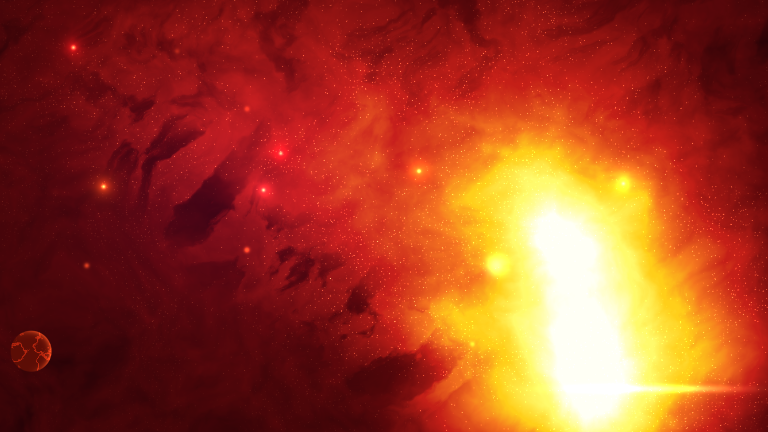
Write a Shadertoy shader that draws this background.

```glsl
// A fiery nebula: two white-hot suns, torn dark clouds, star dust and a small lava planet.
// Soft blobs and warped noise add up to one heat field, which a colour ramp turns into light.
// Stars, flares and the planet are laid over it; lengths are in canvas heights.

float hash(vec2 p) {
    vec3 q = fract(vec3(p.xyx) * 0.1031);
    q += dot(q, q.yzx + 33.33);
    return fract((q.x + q.y) * q.z);
}

float noise(vec2 p) {
    vec2 i = floor(p), f = fract(p);
    f = f * f * (3.0 - 2.0 * f);
    return mix(mix(hash(i), hash(i + vec2(1, 0)), f.x),
               mix(hash(i + vec2(0, 1)), hash(i + vec2(1, 1)), f.x), f.y);
}

float fbm(vec2 p) {
    float sum = 0.0, amp = 0.5;
    for (int i = 0; i < 6; i++) {
        sum += amp * noise(p);
        p = mat2(1.6, 1.2, -1.2, 1.6) * p + 7.3;
        amp *= 0.5;
    }
    return sum;
}

float blob(vec2 p, vec2 center, vec2 radii) {
    vec2 d = (p - center) / radii;
    return exp(-dot(d, d));
}

float segmentDistance(vec2 p, vec2 a, vec2 b) {
    vec2 ab = b - a;
    return length(p - a - ab * clamp(dot(p - a, ab) / dot(ab, ab), 0.0, 1.0));
}

// Heat to colour: near-black red, crimson, orange, yellow, white
vec3 heatColor(float h) {
    vec3 c = mix(vec3(0.13, 0.005, 0.02), vec3(0.37, 0.03, 0.04), clamp(h / 0.20, 0.0, 1.0));
    c = mix(c, vec3(0.77, 0.12, 0.09), clamp((h - 0.20) / 0.19, 0.0, 1.0));
    c = mix(c, vec3(0.96, 0.46, 0.12), clamp((h - 0.40) / 0.17, 0.0, 1.0));
    c = mix(c, vec3(1.0, 0.81, 0.10), clamp((h - 0.57) / 0.12, 0.0, 1.0));
    c = mix(c, vec3(1.0, 0.98, 0.42), clamp((h - 0.70) / 0.14, 0.0, 1.0));
    return mix(c, vec3(1.0, 1.0, 0.96), clamp((h - 0.86) / 0.20, 0.0, 1.0));
}

float nebulaHeat(vec2 p) {
    // Broad glows
    float h = 0.07 + 0.27 * blob(p, vec2(0.82, 0.66), vec2(0.56, 0.43));
    h += 0.12 * blob(p, vec2(0.32, 0.82), vec2(0.36, 0.26));
    h += 0.32 * blob(p, vec2(1.36, 0.37), vec2(0.43, 0.54));
    h += 0.27 * blob(p, vec2(1.38, 0.22), vec2(0.33, 0.36));
    h += 0.07 * blob(p, vec2(1.00, 0.48), vec2(0.22, 0.25));
    // Brighter patches around the suns
    h += 0.15 * blob(p, vec2(1.03, 0.25), vec2(0.14, 0.08));
    h += 0.14 * blob(p, vec2(1.12, 0.06), vec2(0.17, 0.12));
    h += 0.13 * blob(p, vec2(1.21, 0.63), vec2(0.11, 0.09));
    h += 0.16 * blob(p, vec2(1.48, 0.535), vec2(0.08, 0.08));
    h += 0.17 * blob(p, vec2(1.67, 0.17), vec2(0.11, 0.12));
    // Wisps and fine mottling
    vec2 warp = vec2(fbm(p * 4.0), fbm(p * 4.0 + 19.0)) - 0.5;
    float wisps = fbm(p * 6.0 + warp * 1.5) - 0.49;
    float mottle = fbm(p * 28.0 + warp * 6.0) - 0.49;
    h += wisps * (0.11 + 0.16 * smoothstep(0.2, 0.6, h)) + mottle * 0.09;
    // Torn clouds, stretched along a falling diagonal, and thin veils above
    float clouds = fbm(mat2(9.0, 10.0, 6.0, -13.0) * p * vec2(1.0, 1.2) + warp * 4.0 + 31.0);
    float band = segmentDistance(p + warp * 0.12, vec2(0.32, 0.68), vec2(0.98, 0.13));
    h -= 0.15 * exp(-band * band * 100.0) * smoothstep(0.42, 0.60, clouds + mottle * 0.25);
    h -= 0.06 * smoothstep(0.50, 0.72, clouds + mottle * 0.2) * smoothstep(0.45, 0.85, p.y);
    // The suns, with ragged rims
    vec2 q = p + warp * 0.06;
    h += 0.10 * blob(q, vec2(1.35, 0.30), vec2(0.19, 0.30));
    h += 0.40 * blob(q, vec2(1.30, 0.450), vec2(0.125));
    h += 0.06 * blob(q, vec2(1.345, 0.29), vec2(0.08, 0.10));
    h += 0.52 * blob(q, vec2(1.394, 0.10), vec2(0.165, 0.17));
    return max(h, 0.0);
}

// Hashed points, one per cell; returns a soft glow in 0..1
float starLayer(vec2 p, float cells, float chance, float radius) {
    vec2 id = floor(p * cells);
    vec2 spot = 0.2 + 0.6 * vec2(hash(id + 3.0), hash(id + 57.0));
    float d = length(fract(p * cells) - spot) / cells;
    float r = max(radius, 0.5 / iResolution.y);
    float strength = hash(id + 13.0);
    return step(hash(id + 91.0), chance) * strength * strength * exp(-d * d / (r * r));
}

// Small star with a tight core and a wide halo
vec3 ember(vec2 p, vec2 center, vec3 halo) {
    float d = length(p - center);
    return halo * exp(-d * 75.0) * 0.9 + vec3(0.9, 0.7, 0.4) * exp(-d * d * 60000.0);
}

void mainImage(out vec4 fragColor, in vec2 fragCoord) {
    vec2 p = fragCoord / iResolution.y;
    float heat = nebulaHeat(p);
    vec3 color = heatColor(heat);
    color += vec3(0.03, 0.0, 0.06) * blob(p, vec2(0.55, 0.58), vec2(0.38, 0.28));

    // Star dust, gathered in drifts where the gas is lit
    float dust = 0.0, drift = smoothstep(0.35, 0.75, fbm(p * 6.0 + 3.0));
    for (float i = 0.0; i < 3.0; i++)
        dust += starLayer(p + i * 4.7, 50.0 + 31.0 * i, 0.07 + 0.55 * drift, 0.0012);
    color += vec3(0.6, 0.42, 0.25) * dust * smoothstep(0.04, 0.4, heat);

    // Scattered embers and the few leading stars
    color += vec3(0.9, 0.35, 0.12) * starLayer(p, 6.0, 0.18, 0.006);
    color += ember(p, vec2(0.61, 0.56), vec3(0.9, 0.2, 0.2));
    color += ember(p, vec2(0.65, 0.645), vec3(0.8, 0.03, 0.08));
    color += ember(p, vec2(0.97, 0.604), vec3(0.9, 0.5, 0.05));
    color += ember(p, vec2(0.17, 0.89), vec3(0.8, 0.08, 0.08));
    color += ember(p, vec2(0.24, 0.568), vec3(0.9, 0.35, 0.05));
    color += ember(p, vec2(1.443, 0.575), vec3(0.9, 0.8, 0.3));
    color += vec3(0.7, 0.7, 0.5) * blob(p, vec2(1.15, 0.386), vec2(0.022));
    color += vec3(0.8, 0.7, 0.4) * blob(p, vec2(1.50, 0.10), vec2(0.15, 0.008));

    // Lava planet: dark ball, thin glowing veins, lit rim
    vec2 s = (p - vec2(0.072, 0.187)) / 0.049;
    float r = length(s), edge = 1.5 / (0.049 * iResolution.y);
    float veins = 1.0 - smoothstep(0.0, 0.06, abs(fbm(s * 1.6 + 5.0) - 0.48));
    vec3 ball = vec3(0.36, 0.05, 0.02) + vec3(0.6, 0.16, 0.06) * veins * 0.6;
    ball += vec3(0.7, 0.30, 0.12) * pow(min(r, 1.0), 7.0) * smoothstep(-0.6, 0.9, s.x + 0.4 * s.y);
    color = mix(color, ball, 1.0 - smoothstep(1.0 - edge, 1.0, r));

    fragColor = vec4(clamp(color, 0.0, 1.0), 1.0);
}
```
